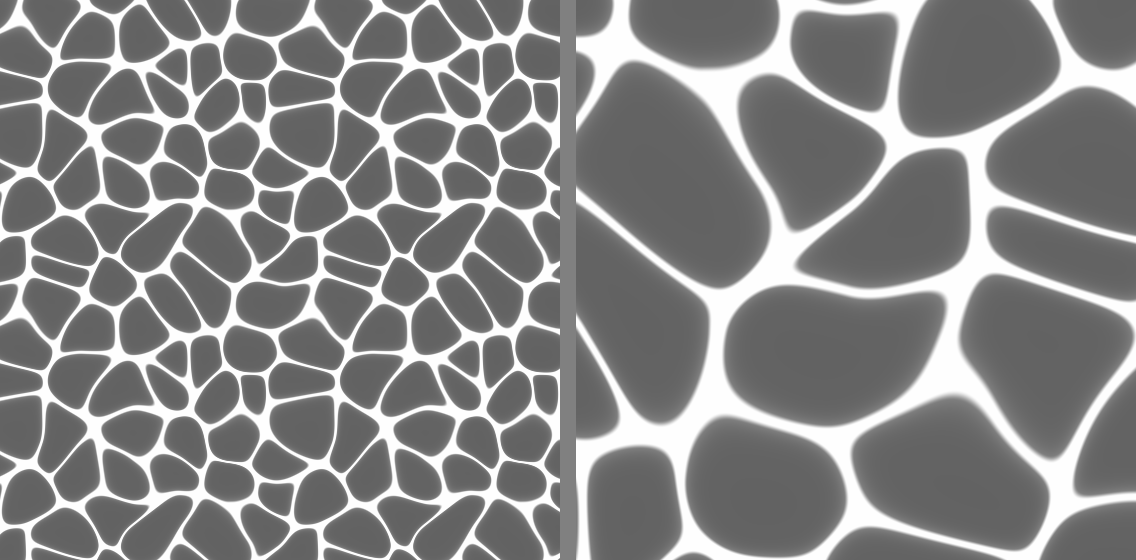
Left, the full canvas; right, a detail of the centre.
This pattern is drawn by a WebGL 1 fragment shader. Its source:

```glsl
precision highp float;

// Dark rounded pebbles separated by a web of bright joints.
// A warped Voronoi diagram gives the cells; a smooth minimum over all
// cell borders rounds the corners and widens the joints where they meet.

uniform vec2 u_resolution;

const float CELLS_ACROSS = 11.5;
const float PERIOD = 6.0;          // cells before the layout repeats
const float JITTER = 0.95;
const float WARP = 0.26;
const float CORNER_SHARPNESS = 12.0;

const float JOINT_INNER = 0.012;   // pure joint colour up to here
const float JOINT_OUTER = 0.045;   // pebble begins here
const float GLOW_REACH = 0.045;

const vec3 STONE = vec3(0.386);
const vec3 STONE_RIM = vec3(0.485);
const vec3 JOINT = vec3(0.995);

vec2 hash2(vec2 cell) {
  vec2 q = mod(cell, PERIOD);
  vec2 s = vec2(dot(q, vec2(127.1, 311.7)), dot(q, vec2(269.5, 183.3)));
  return fract(sin(s) * 43758.545);
}

// Two channels of smooth value noise in 0..1
vec2 noise2(vec2 p) {
  vec2 i = floor(p);
  vec2 f = fract(p);
  vec2 u = f * f * (3.0 - 2.0 * f);
  vec2 low = mix(hash2(i), hash2(i + vec2(1.0, 0.0)), u.x);
  vec2 high = mix(hash2(i + vec2(0.0, 1.0)), hash2(i + vec2(1.0)), u.x);
  return mix(low, high, u.y);
}

vec2 seedPoint(vec2 cell, float jitter) {
  return cell + 0.5 + jitter * (hash2(cell) - 0.5);
}

// Rounded distance from p to the border of its Voronoi cell
float borderDistance(vec2 p, float jitter, float sharpness) {
  vec2 base = floor(p);
  vec2 nearestCell = base;
  vec2 toNearest = vec2(0.0);
  float best = 1e3;
  for (int y = -1; y <= 1; y++) {
    for (int x = -1; x <= 1; x++) {
      vec2 cell = base + vec2(float(x), float(y));
      vec2 toSeed = seedPoint(cell, jitter) - p;
      float d = dot(toSeed, toSeed);
      if (d < best) {
        best = d;
        nearestCell = cell;
        toNearest = toSeed;
      }
    }
  }

  // Exponential smooth minimum over the bisectors with all neighbours
  float sum = 0.0;
  for (int y = -2; y <= 2; y++) {
    for (int x = -2; x <= 2; x++) {
      vec2 offset = vec2(float(x), float(y));
      vec2 toSeed = seedPoint(nearestCell + offset, jitter) - p;
      vec2 across = toSeed - toNearest;
      if (dot(offset, offset) > 0.5) {
        float d = dot(0.5 * (toSeed + toNearest), normalize(across));
        sum += exp(-sharpness * max(d, 0.0));
      }
    }
  }
  return -log(sum) / sharpness;
}

// Flat stone, a faint glow along its rim, then the bright joint
vec3 shade(float d, float pixel) {
  float glow = exp(-max(d - JOINT_OUTER, 0.0) / GLOW_REACH);
  vec3 stone = mix(STONE, STONE_RIM, glow);
  float middle = 0.5 * (JOINT_INNER + JOINT_OUTER);
  float halfWidth = max(0.5 * (JOINT_OUTER - JOINT_INNER), 0.7 * pixel);
  float inside = smoothstep(middle - halfWidth, middle + halfWidth, d);
  return mix(JOINT, stone, inside);
}

void main() {
  float side = min(u_resolution.x, u_resolution.y);
  vec2 p = gl_FragCoord.xy / side * CELLS_ACROSS;
  vec2 warped = p + WARP * (2.0 * noise2(p + vec2(2.3, 4.6)) - 1.0);
  float d = borderDistance(warped, JITTER, CORNER_SHARPNESS);
  gl_FragColor = vec4(shade(d, CELLS_ACROSS / side), 1.0);
}
```
